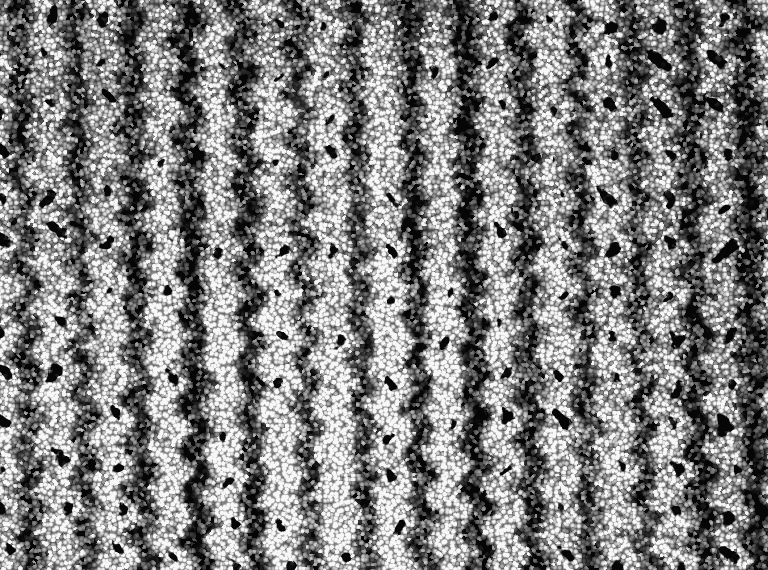
This pattern is drawn by a Shadertoy shader. Its source:

```glsl
// Grainy monochrome ribbed knit: wavy dark furrows, rows of ragged holes, uneven light.

const vec2 STITCH = vec2(0.0979, 0.0790);  // rib spacing and stitch height, in canvas heights
const float FIRST_FURROW = 0.044;
const float LEAN = 0.026;                  // sideways drift of the ribs from top to bottom
const float GRAINS = 136.0;                // grains per canvas height

float hash1(vec2 p) {
    vec3 q = fract(vec3(p.xyx) * 0.1031);
    q += dot(q, q.yzx + 33.33);
    return fract((q.x + q.y) * q.z);
}

vec2 hash2(vec2 p) {
    return vec2(hash1(p + 17.3), hash1(p + 71.9));
}

float valueNoise(vec2 p) {
    vec2 cell = floor(p), f = fract(p);
    f = f * f * (3.0 - 2.0 * f);
    float low = mix(hash1(cell), hash1(cell + vec2(1, 0)), f.x);
    float high = mix(hash1(cell + vec2(0, 1)), hash1(cell + vec2(1, 1)), f.x);
    return mix(low, high, f.y);
}

float fbm(vec2 p) {
    return 0.6 * valueNoise(p) + 0.4 * valueNoise(p * 2.1 + 31.7);
}

// Rounded zigzag in -1..1 with period 1
float zigzag(float t) {
    float tri = abs(fract(t) - 0.5) * 2.0;
    return smoothstep(0.0, 1.0, tri) * 2.0 - 1.0;
}

// Stitch coordinates: whole x values are furrows, whole y values part the stitches
vec2 stitchSpace(vec2 p) {
    vec2 s = vec2(p.x - FIRST_FURROW - LEAN * (0.5 - p.y), p.y) / STITCH;
    s.y += 0.5 * valueNoise(vec2(p.x * 7.0, 4.0));
    float sway = mix(0.05, 0.15, valueNoise(vec2(p.x * 6.0, p.y * 2.0) + 9.0));
    s.x += sway * zigzag(s.y);
    return s;
}

// Brightness across one rib, from furrow floor to crest
float ribTone(vec2 s, float ragged) {
    float furrow = floor(s.x + 0.5);
    float dist = abs(s.x - furrow) + 0.16 * (ragged - 0.5);
    float depth = 0.5 + 0.5 * cos(6.2832 * (furrow - 3.0) / 5.0);
    float floorTone = mix(0.27, 0.10, depth);
    float width = mix(0.33, 0.39, depth);
    return mix(floorTone, 0.87, smoothstep(0.05, width, dist));
}

// Ragged hole at the middle of a stitch; 1 inside
float holeMask(vec2 s, vec2 p, float wear) {
    vec2 cell = floor(s);
    vec2 jitter = (hash2(cell) - 0.5) * vec2(0.22, 0.36);
    vec2 q = (fract(s) - 0.5 - jitter) * STITCH;
    q.x += (hash1(cell + 5.0) - 0.5) * q.y;
    float dist = length(q * vec2(1.15, 0.8)) + 0.013 * (fbm(p * 85.0) - 0.5);
    float present = step(hash1(cell + 43.0), mix(0.5, 0.92, wear));
    float radius = mix(0.005, 0.0125, hash1(cell + 29.0)) * mix(0.75, 1.2, wear);
    return present * (1.0 - smoothstep(radius - 0.003, radius + 0.003, dist));
}

// Nearest grain: x is its roundness, y its random brightness
vec2 grain(vec2 p) {
    vec2 cell = floor(p);
    float nearest = 9.0, shade = 0.0;
    for (int j = -1; j <= 1; j++) {
        for (int i = -1; i <= 1; i++) {
            vec2 id = cell + vec2(i, j);
            float dist = length(id + hash2(id) - p);
            if (dist < nearest) {
                nearest = dist;
                shade = hash1(id + 7.7);
            }
        }
    }
    return vec2(1.0 - smoothstep(0.15, 0.85, nearest), shade);
}

// Broad glow below the centre, fading to the corners
float lighting(vec2 p) {
    vec2 d = p - vec2(0.55, 0.18);
    float glow = exp(-dot(d * d, vec2(3.5, 2.6)));
    return 0.76 + 0.38 * glow + 0.22 * (fbm(p * 5.0) - 0.5);
}

void mainImage(out vec4 fragColor, in vec2 fragCoord) {
    vec2 p = fragCoord / iResolution.y;
    vec2 s = stitchSpace(p);

    // Cloth tone with clumped fibres
    float tone = ribTone(s, fbm(p * 60.0)) * lighting(p);
    tone += 0.34 * (fbm(p * 48.0 + 11.0) - 0.5);

    // Holes, larger and more frequent toward the sides
    float wear = smoothstep(0.22, 0.62, abs(p.x - 0.59));
    tone = mix(tone, -0.24, holeMask(s, p, wear));

    // Speckle
    vec2 speck = grain(p * GRAINS);
    float light = clamp(tone + 0.7 * (speck.y - 0.5), 0.0, 1.0);
    light *= mix(0.5, 1.2, speck.x);
    fragColor = vec4(vec3(clamp(light + 0.025, 0.0, 0.97)), 1.0);
}
```
